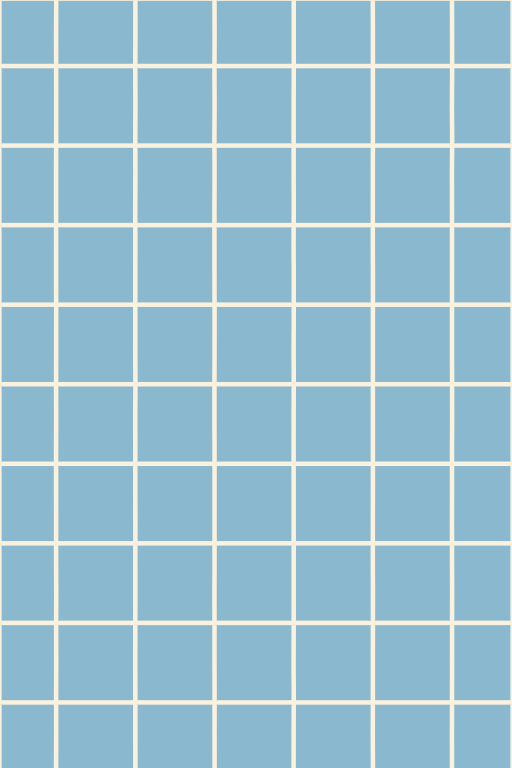
This pattern is drawn by a WebGL 1 fragment shader. Its source:

```glsl
precision highp float;

uniform vec2 u_resolution;

const vec3 TILE_BLUE = vec3(0.54, 0.72, 0.81);
const vec3 GROUT_CREAM = vec3(0.98, 0.95, 0.87);

// Lengths are fractions of the canvas height
const vec2 PITCH = vec2(0.1031, 0.10358);
const vec2 LINE_ORIGIN = vec2(0.2793, 0.4997);
const float LINE_WIDTH = 0.0059;
const float SIDE_MARGIN = 0.0021;
const float TOP_MARGIN = 0.0011;
const float WOBBLE = 0.00012;

float hash(float n) {
  return fract(sin(n * 12.9898) * 43758.547);
}

float noise(float x) {
  float i = floor(x);
  float f = fract(x);
  return mix(hash(i), hash(i + 1.0), f * f * (3.0 - 2.0 * f));
}

// Distance to the nearest of a family of evenly spaced lines
float lineDistance(float x, float origin, float pitch) {
  return abs(fract((x - origin) / pitch + 0.5) - 0.5) * pitch;
}

// Antialiased coverage of a region whose signed distance is negative inside
float coverage(float signedDistance, float pixel) {
  return clamp(0.5 - signedDistance / pixel, 0.0, 1.0);
}

void main() {
  float pixel = 1.0 / u_resolution.y;
  vec2 p = gl_FragCoord.xy * pixel;
  float width = u_resolution.x * pixel;

  // Grout grid, with slightly uneven upright edges
  float column = floor((p.x - LINE_ORIGIN.x) / PITCH.x + 0.5);
  float sway = (noise(p.y * 22.0 + column * 37.0) - 0.5) * 2.0 * WOBBLE;
  float upright = lineDistance(p.x + sway, LINE_ORIGIN.x, PITCH.x);
  float level = lineDistance(p.y, LINE_ORIGIN.y, PITCH.y);
  float halfWidth = 0.5 * LINE_WIDTH;
  float grout = max(coverage(upright - halfWidth, pixel),
                    coverage(level - halfWidth, pixel));

  // Thin pale margin at the sides and top
  float side = min(p.x, width - p.x) - SIDE_MARGIN;
  float top = 1.0 - p.y - TOP_MARGIN;
  float margin = coverage(min(side, top), pixel);

  gl_FragColor = vec4(mix(TILE_BLUE, GROUT_CREAM, max(grout, margin)), 1.0);
}
```
